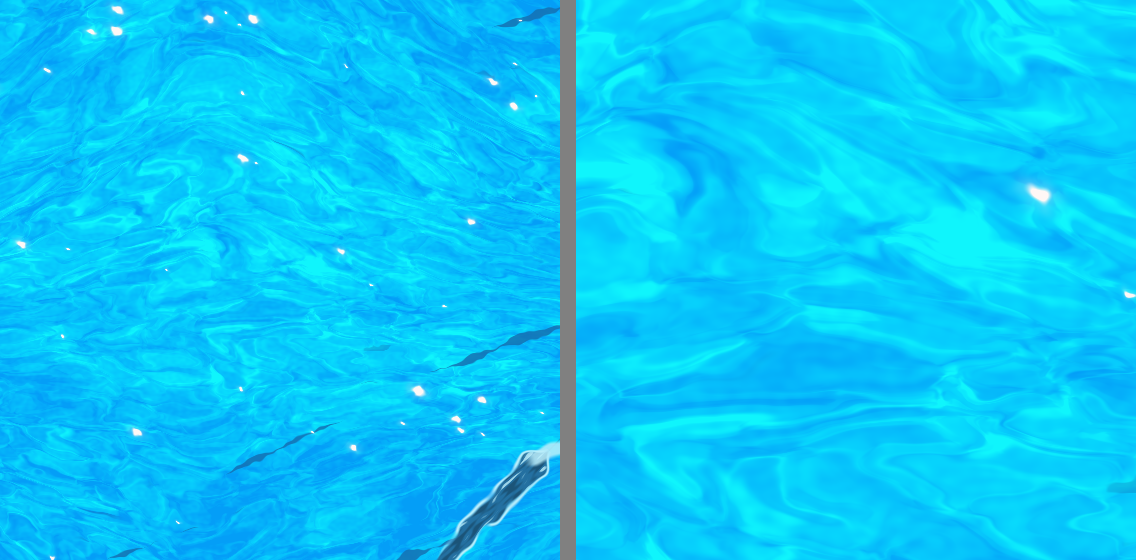
Left, the full canvas; right, a detail of the centre.
A three.js fragment shader for this texture:

```glsl
varying vec2 vUv;

const vec3 DEEP = vec3(0.015, 0.62, 0.97);
const vec3 MID = vec3(0.025, 0.76, 0.985);
const vec3 LIGHT = vec3(0.03, 0.85, 0.99);
const vec3 PALE = vec3(0.06, 0.96, 0.99);
const vec3 SHADOW = vec3(0.08, 0.44, 0.70);
const vec3 STEEL = vec3(0.14, 0.44, 0.63);
const vec3 FOAM = vec3(0.73, 0.93, 0.98);
const vec3 GLINT = vec3(1.0, 0.97, 0.96);

const vec2 GLOW_CENTER = vec2(0.48, 0.58);
const vec2 GLOW_SIZE = vec2(0.70, 0.46);
const vec2 WAVE_FREQ = vec2(6.5, 12.0);
const float PEAK_X = 0.38;
const float SPARKLE_GRID = 28.0;
const float EDGE = 0.0025;

float hash(vec2 p) {
  vec3 q = fract(vec3(p.xyx) * 0.1031);
  q += dot(q, q.yzx + 33.33);
  return fract((q.x + q.y) * q.z);
}

float corner(vec2 cell, vec2 offset) {
  float angle = 6.2832 * hash(cell);
  return dot(vec2(cos(angle), sin(angle)), offset);
}

// Gradient noise, roughly -0.7 to 0.7
float noise(vec2 p) {
  vec2 i = floor(p), f = fract(p), e = vec2(1.0, 0.0);
  vec2 s = f * f * f * (f * (f * 6.0 - 15.0) + 10.0);
  return mix(mix(corner(i, f), corner(i + e, f - e), s.x),
             mix(corner(i + e.yx, f - e.yx), corner(i + 1.0, f - 1.0), s.x), s.y);
}

float fbm(vec2 p) {
  float sum = 0.0, gain = 0.6;
  for (int i = 0; i < 4; i++) {
    sum += gain * noise(p);
    p = mat2(1.6, 1.0, -1.0, 1.6) * p + 7.3;
    gain *= 0.5;
  }
  return sum;
}

float filament(float n, float width) {
  return 1.0 - smoothstep(0.0, width, abs(n));
}

// Position along a segment (0 to 1) and signed distance across it
vec2 segmentCoords(vec2 p, vec2 a, vec2 b) {
  vec2 d = b - a, r = p - a;
  return vec2(dot(r, d) / dot(d, d), (d.x * r.y - d.y * r.x) / length(d));
}

// Broken, tapering dark line
float crease(vec2 p, vec2 a, vec2 b, float width, float seed) {
  vec2 s = segmentCoords(p, a, b);
  float along = s.x * length(b - a);
  s.y += 0.012 * noise(vec2(along * 9.0, seed)) + 0.005 * noise(p * 60.0);
  float taper = clamp(6.0 * s.x * (1.0 - s.x), 0.0, 1.0);
  float h = width * taper * max(0.0, 0.35 + 1.2 * noise(vec2(along * 16.0, seed + 4.5)));
  return 1.0 - smoothstep(h - EDGE, h + 0.0001, abs(s.y));
}

// Scattered glints, clustered at the top and around the lower right swell
float sparkles(vec2 p) {
  float sum = 0.0;
  vec2 cell = floor(p * SPARKLE_GRID);
  vec2 wobble = 0.005 * vec2(noise(p * 90.0), noise(p * 90.0 + 31.0));
  for (int y = -1; y <= 1; y++) {
    for (int x = -1; x <= 1; x++) {
      vec2 c = cell + vec2(float(x), float(y));
      vec2 site = (c + vec2(hash(c + 3.1), hash(c + 8.7))) / SPARKLE_GRID;
      float swell = exp(-pow(length((site - vec2(0.72, 0.24)) / vec2(0.2, 0.07)), 2.0));
      float cluster = smoothstep(-0.1, 0.25, noise(site * 6.0 + 2.0));
      float density = 0.025 + 0.5 * cluster * smoothstep(0.8, 0.9, site.y) + 0.3 * swell;
      float size = mix(0.0018, 0.0075, pow(hash(c + 14.2), 3.0)) * (1.0 + 0.5 * swell);
      vec2 d = p - site + wobble;
      float r = length(vec2(d.x * 0.7, d.y + 0.3 * d.x)) / size;
      float glint = 1.0 - smoothstep(0.4, 1.3, r) + 0.4 * exp(-0.5 * r * r);
      sum += step(hash(c + 21.4), density) * glint;
    }
  }
  return min(sum, 1.0);
}

vec3 waterRamp(float t) {
  vec3 c = mix(DEEP, MID, clamp(t / 0.4, 0.0, 1.0));
  c = mix(c, LIGHT, clamp((t - 0.4) / 0.3, 0.0, 1.0));
  return mix(c, PALE, clamp((t - 0.7) / 0.3, 0.0, 1.0));
}

void main() {
  vec2 p = vUv;

  // Flow lines fall away from a peak above and rise along the swell below
  float slope = mix(-0.4, 0.55, smoothstep(0.0, 0.8, p.y));
  vec2 flow = vec2(p.x, p.y + slope * length(vec2(p.x - PEAK_X, 0.06)));
  vec2 q = flow * WAVE_FREQ;
  q += 1.0 * vec2(fbm(q * 0.7), fbm(q * 0.7 + 17.0));
  q += 0.25 * vec2(noise(q * 2.7 + 3.0), noise(q * 2.7 + 51.0));
  q += 0.07 * vec2(noise(q * 8.0 + 13.0), noise(q * 8.0 + 37.0));

  // Broad light, flat patches and caustic threads
  vec2 g = (p - GLOW_CENTER) / GLOW_SIZE;
  float light = 0.04 + 0.44 * exp(-dot(g, g)) + 0.34 * fbm(flow * vec2(3.0, 5.0) + 40.0);
  float patches = fbm(q * 0.9 + 5.0);
  light += 0.22 * smoothstep(0.02, 0.11, patches) - 0.10 * smoothstep(0.05, 0.3, -patches);
  float strength = 0.35 + 0.65 * smoothstep(-0.2, 0.3, noise(p * 4.0 + 9.0));
  light += 0.32 * strength * filament(fbm(q + 60.0), 0.07);
  float breaks = smoothstep(-0.15, 0.2, noise(q * 1.3 + 33.0));
  light += 0.32 * strength * breaks * filament(noise(q * 2.0 + 80.0), 0.10);

  // Fine ripples, strongest on the slope right of the peak
  float band = exp(-pow(length((p - vec2(0.55, 0.57)) / vec2(0.3, 0.17)), 2.0));
  float ripple = fbm(q * vec2(2.6, 3.6) + 23.0);
  light += 0.20 * ripple + 0.16 * smoothstep(0.08, 0.2, ripple);
  light -= 0.12 * smoothstep(0.1, 0.22, -ripple);
  light += 0.30 * noise(q * vec2(5.0, 6.0) + 70.0);
  light += 0.5 * band * noise(q * vec2(1.8, 5.0));
  light += 0.14 * noise(p * vec2(95.0, 130.0));
  vec3 color = waterRamp(light);

  // Dark creases and short flecks
  float dark = crease(p, vec2(0.37, 0.135), vec2(0.62, 0.255), 0.008, 2.3);
  dark = max(dark, crease(p, vec2(0.76, 0.335), vec2(1.06, 0.435), 0.014, 6.1));
  dark = max(dark, crease(p, vec2(0.86, 0.95), vec2(1.08, 1.005), 0.014, 11.7));
  dark = max(dark, crease(p, vec2(0.15, -0.02), vec2(0.36, 0.06), 0.009, 15.2));
  dark = max(dark, crease(p, vec2(0.70, -0.01), vec2(0.84, 0.045), 0.014, 20.6));
  float flecks = smoothstep(0.42, 0.52, noise(q * vec2(2.2, 4.5) + 44.0));
  dark = max(dark, 0.45 * flecks * smoothstep(0.1, 0.3, noise(p * 5.0 + 71.0)));
  color = mix(color, SHADOW, 0.85 * dark);

  // Glassy fold with pale rims in the lower right
  vec2 fold = segmentCoords(p, vec2(0.76, -0.03), vec2(0.97, 0.185));
  float ragged = noise(vec2(fold.x * 7.0, fold.y * 25.0));
  float halfWidth = mix(0.008, 0.024, fold.x) + 0.014 * ragged;
  halfWidth *= 1.0 - smoothstep(0.92, 1.06, fold.x);
  float across = abs(fold.y) - halfWidth;
  float streak = noise(vec2(fold.x * 9.0, fold.y * 130.0));
  vec3 glass = mix(STEEL, STEEL * 0.75, smoothstep(-0.1, 0.3, streak));
  glass = mix(glass, FOAM, 0.8 * smoothstep(0.25, 0.45, -streak));
  color = mix(color, glass, 1.0 - smoothstep(-EDGE, EDGE, across));
  float rim = filament(across - 0.002, 0.005) * step(fold.x, 1.05);
  color = mix(color, FOAM, rim * smoothstep(-0.25, 0.25, ragged + 0.25 * fold.x));
  vec2 curl = segmentCoords(p, vec2(0.94, 0.18), vec2(1.02, 0.205));
  float sheet = 1.0 - smoothstep(0.008, 0.016, abs(curl.y + 0.01 * ragged));
  color = mix(color, FOAM, 0.85 * sheet * smoothstep(-0.1, 0.2, curl.x));

  color = mix(color, GLINT, sparkles(p));
  gl_FragColor = vec4(color, 1.0);
}
```
